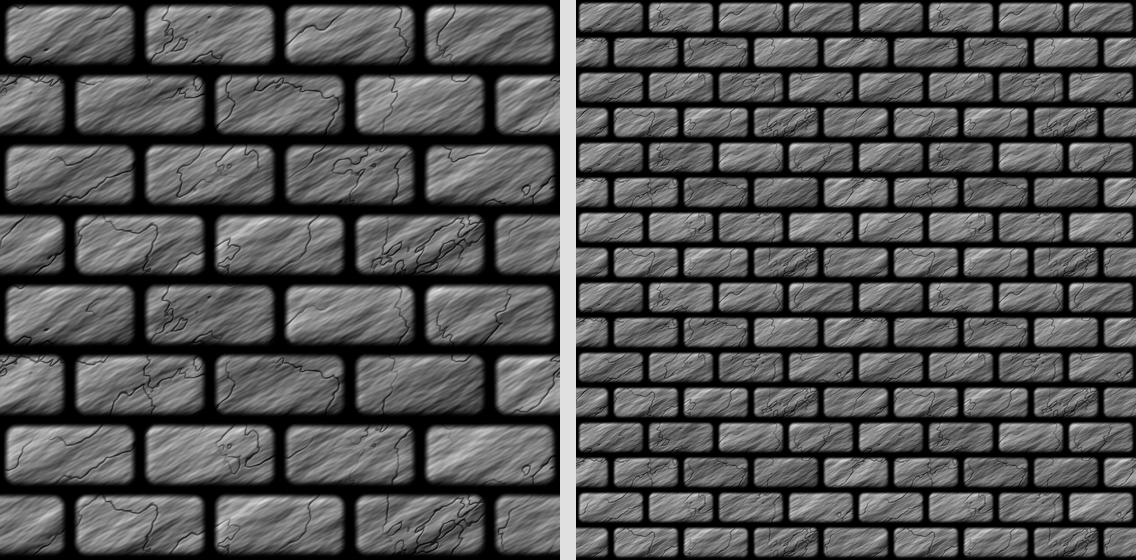
Left, the tile; right, the same tile 2 across and 2 down.
Reproduce this texture procedurally as a Shadertoy shader.

```glsl
// Wall of rounded grey stone bricks in running bond with black joints.
// Wrapping gradient noise gives a slanted rock relief and fine cracks;
// both are lit from the upper left by their slopes, so the tile is seamless.

#define BRICKS vec2(4.0, 8.0)       // repeats across and down
#define JOINT 0.0048                // half width of the black joint
#define CORNER 0.025                // corner radius and bevel width
#define EDGE_FADE 0.014             // soft darkening at the brick rim
#define ROCK_FREQ vec2(4.0, 5.0)    // whole numbers keep the noise wrapping
#define ROCK_RELIEF 0.0062
#define CRACK_FREQ vec2(5.0, 3.0)
#define CRACK_WIDTH 0.0019
#define CRACK_RELIEF 0.27
#define STONE_GREY 0.46
#define TONE_SPREAD 0.10            // brightness change from brick to brick
#define LIGHT_DIR vec2(-0.5, 0.866)

float hash(vec2 cell, float seed) {
    uvec3 k = uvec3(cell.x, cell.y, seed) * uvec3(1597u, 3571u, 7919u);
    uint h = (k.x ^ (k.y << 7) ^ (k.z << 13)) * 747796u + 28657u;
    h = (h ^ (h >> 15)) * 668265u;
    h = (h ^ (h >> 13)) * 374761u;
    h ^= h >> 16;
    return float(h & 65535u) / 65536.0;
}

float cornerRamp(vec2 cell, vec2 offset, vec2 period, float seed) {
    float angle = 6.28318 * hash(mod(cell, period), seed);
    return dot(vec2(cos(angle), sin(angle)), offset);
}

// Gradient noise that repeats after a whole number of cells
float gradientNoise(vec2 p, vec2 period, float seed) {
    vec2 i = floor(p), f = p - i;
    vec2 u = f * f * f * (f * (f * 6.0 - 15.0) + 10.0);
    vec2 x = vec2(1.0, 0.0), y = vec2(0.0, 1.0);
    float low = mix(cornerRamp(i, f, period, seed),
                    cornerRamp(i + x, f - x, period, seed), u.x);
    float high = mix(cornerRamp(i + y, f - y, period, seed),
                     cornerRamp(i + 1.0, f - 1.0, period, seed), u.x);
    return mix(low, high, u.y);
}

// Layered noise; the integer shear slants its grain and still wraps
float slantedFbm(vec2 uv, vec2 freq, float seed) {
    vec2 sheared = vec2(uv.x, 2.0 * uv.y - uv.x);
    float sum = 0.0, amplitude = 1.0;
    for (int octave = 0; octave < 5; octave++) {
        sum += amplitude * gradientNoise(sheared * freq, freq, seed + float(octave));
        freq *= 2.0;
        amplitude *= 0.47;
    }
    return sum;
}

// Noise value in x, its slope in yz
vec3 valueAndSlope(vec2 uv, vec2 freq, float seed) {
    float e = 0.001;
    float v = slantedFbm(uv, freq, seed);
    float vx = slantedFbm(uv + vec2(e, 0.0), freq, seed);
    float vy = slantedFbm(uv + vec2(0.0, e), freq, seed);
    return vec3(v, (vec2(vx, vy) - v) / e);
}

void mainImage(out vec4 fragColor, in vec2 fragCoord) {
    vec2 uv = fragCoord / iResolution.xy;

    // Running bond: even rows are shifted by half a brick
    vec2 grid = uv * BRICKS;
    grid.x += 0.5 * (1.0 - mod(floor(grid.y), 2.0));
    vec2 brickId = mod(floor(grid), BRICKS);
    vec2 local = (fract(grid) - 0.5) / BRICKS;
    vec2 halfSize = 0.5 / BRICKS - JOINT;

    // Rounded brick: bevel tilt and depth inside the rim
    vec2 rim = max(abs(local) - halfSize + CORNER, 0.0);
    vec2 bevel = sign(local) * rim / CORNER;
    vec3 rock = valueAndSlope(uv, ROCK_FREQ, 11.0);
    float inside = CORNER - length(rim) + 0.0015 * rock.x;

    // Base tone, bevel, gentle dome and rock relief
    float shade = STONE_GREY + TONE_SPREAD * (hash(brickId, 3.0) - 0.5);
    shade += 0.24 * dot(bevel, LIGHT_DIR);
    shade += 0.05 * dot(local / halfSize, LIGHT_DIR);
    shade -= ROCK_RELIEF * dot(rock.yz, LIGHT_DIR);

    // Cracks: grooves along the zero line of a second noise
    vec3 crack = valueAndSlope(uv, CRACK_FREQ, 37.0);
    float steepness = max(length(crack.yz), 4.0);
    float width = max(CRACK_WIDTH, 0.7 / iResolution.y);
    float across = crack.x / (steepness * width);
    float groove = exp(-across * across);
    float patches = gradientNoise(uv * 7.0, vec2(7.0), 53.0);
    groove *= smoothstep(-0.35, 0.1, patches);
    float wall = dot(crack.yz / steepness, LIGHT_DIR);
    shade -= 2.3 * CRACK_RELIEF * across * groove * wall;
    shade *= 1.0 - 0.45 * groove;

    // Fade into the black joints
    shade = max(shade, 0.04) * smoothstep(0.0, EDGE_FADE, inside);
    fragColor = vec4(vec3(clamp(shade, 0.0, 1.0)), 1.0);
}
```
